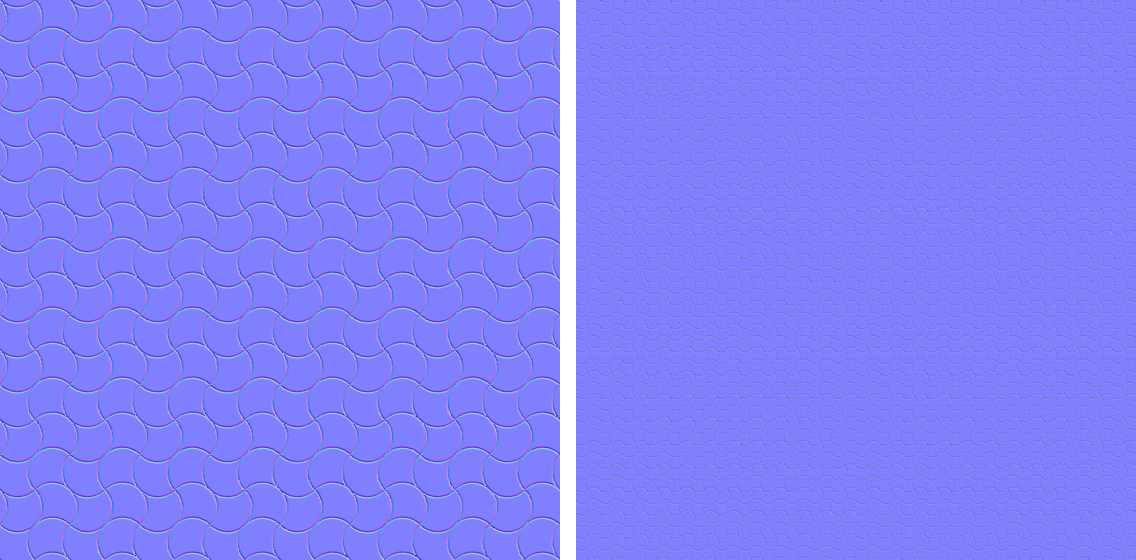
Left, the tile; right, the same tile 3 across and 3 down.
Reproduce this texture map procedurally as a WebGL 1 fragment shader.

```glsl
precision highp float;

uniform vec2 u_resolution;

vec2 hash2(vec2 cell) {
  return fract(sin(vec2(dot(cell, vec2(12.7, 31.1)), dot(cell, vec2(26.9, 18.3)))) * 4375.85);
}

// Random value of the nearest cellular feature point, wrapping at period
float cellularGrain(vec2 p, float period) {
  vec2 base = floor(p);
  float nearest = 9.0;
  float grain = 0.0;
  for (int j = -1; j <= 1; j++) {
    for (int i = -1; i <= 1; i++) {
      vec2 cell = base + vec2(float(i), float(j));
      vec2 wrapped = mod(cell, period);
      float dist = length(cell + hash2(wrapped) - p);
      if (dist < nearest) {
        nearest = dist;
        grain = hash2(wrapped + 7.0).x;
      }
    }
  }
  return grain;
}

// Nearest horizontal wave of quarter circles: xy = direction across, z = signed distance
vec3 arcWave(vec2 p) {
  float column = floor(p.x);
  float bulge = mod(column, 2.0) * 2.0 - 1.0;
  float x = p.x - column - 0.5;
  float height = bulge * (sqrt(0.5 - x * x) - 0.5);
  float line = floor(p.y - height + 0.5);
  vec2 fromCentre = vec2(x, p.y - line + 0.5 * bulge);
  float radius = length(fromCentre);
  return bulge * vec3(fromCentre / max(radius, 0.001), radius - sqrt(0.5));
}

// Share of a pixel-wide span around d that lies between a and b
float coverage(float d, float a, float b, float pixel) {
  return clamp((min(d + 0.5 * pixel, b) - max(d - 0.5 * pixel, a)) / pixel, 0.0, 1.0);
}

vec3 wallColour(vec2 tilt) {
  return normalize(vec3(tilt, 1.0)) * 0.5 + 0.5;
}

void main() {
  // Sixteen cells make eight full waves each way
  vec2 p = gl_FragCoord.xy / u_resolution * 16.0;
  float pixel = 16.0 / min(u_resolution.x, u_resolution.y);

  // Upright waves are the level ones with the axes swapped
  vec3 level = arcWave(p);
  vec3 upright = arcWave(p.yx).yxz;
  vec3 groove = abs(level.z) < abs(upright.z) ? level : upright;

  // Fine roughness, strongest on the steep parts of the arcs
  float grain = cellularGrain(p * 16.0, 256.0) - 0.5;
  float steepness = abs(groove.x);
  float d = groove.z + grain * 0.022 * steepness;
  vec2 tilt = groove.xy * vec2(0.75, 0.95) * (1.0 + grain * (0.2 + 0.6 * steepness));

  // Both groove walls lean towards the centre line
  float width = 0.038;
  float lower = coverage(d, -width, 0.0, pixel);
  float upper = coverage(d, 0.0, width, pixel);
  vec3 colour = vec3(0.5, 0.5, 1.0) * (1.0 - lower - upper);
  colour += wallColour(tilt) * lower + wallColour(-tilt) * upper;

  gl_FragColor = vec4(colour, 1.0);
}
```
